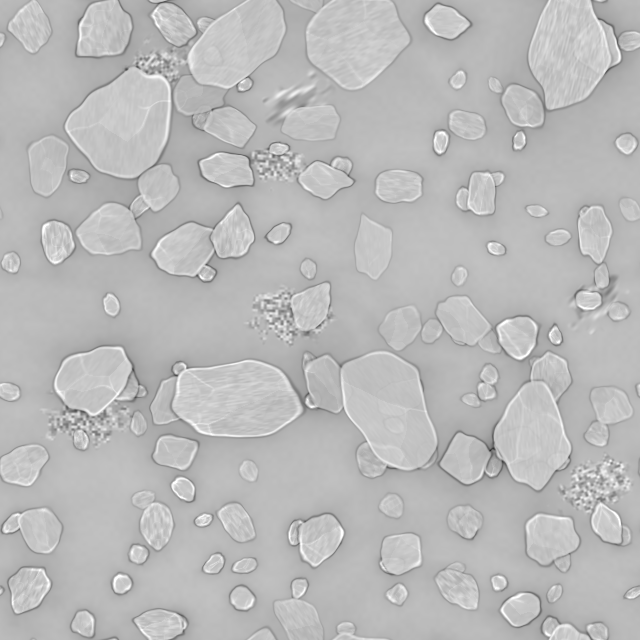
Reproduce this texture map procedurally as a Shadertoy shader.

```glsl
const float TAU = 6.2832;
const float GROUND = 0.737;
const float STONE = 0.787;

float hash(vec2 p) {
    vec3 q = fract(p.xyx * 0.1031);
    q += dot(q, q.yzx + 33.33);
    return fract((q.x + q.y) * q.z);
}

vec2 hash2(vec2 p) { return vec2(hash(p), hash(p + vec2(37.0, 91.0))); }

vec2 direction(float angle) { return vec2(cos(angle), sin(angle)); }

vec2 rotate(vec2 p, float angle) {
    vec2 d = direction(angle);
    return vec2(dot(p, d), d.x * p.y - d.y * p.x);
}

float bell(float x) { return exp(-x * x); }

// Value noise that repeats after the given period
float noise(vec2 p, float period) {
    vec2 i = floor(p), f = fract(p);
    f = f * f * (3.0 - 2.0 * f);
    vec2 a = mod(i, period), b = mod(i + 1.0, period);
    return mix(mix(hash(a), hash(vec2(b.x, a.y)), f.x),
               mix(hash(vec2(a.x, b.y)), hash(b), f.x), f.y);
}

float smoothMax(float a, float b, float k) {
    float h = max(k - abs(a - b), 0.0) / k;
    return max(a, b) + h * h * k * 0.25;
}

// Soft silt with faint drifting streaks
float ground(vec2 uv) {
    vec2 warp = vec2(noise(uv * 6.0, 6.0), noise(uv * 6.0 + 3.0, 6.0));
    float broad = noise(uv * 5.0 + warp, 5.0) - 0.5;
    float streak = noise(uv * vec2(16.0, 32.0) + warp * 5.0, 16.0) - 0.5;
    float fine = noise(uv * 128.0 + warp * 4.0, 128.0) - 0.5;
    return GROUND + 0.035 * broad + 0.026 * streak + 0.014 * fine;
}

// Irregular polygon, rounder for pebbles
float outline(vec2 p, float r, vec2 id) {
    float d = -r, soft = mix(0.6, 0.14, smoothstep(0.015, 0.05, r));
    for (int i = 0; i < 7; i++) {
        vec2 h = hash2(id + vec2(float(i) * 13.0, 5.0));
        float side = dot(p, direction(TAU * (float(i) + 0.8 * h.x) / 7.0));
        d = smoothMax(d, side - r * (mix(0.68, 1.0, h.y) + 0.25 * soft), r * soft);
    }
    return d;
}

// Tilted planes cut the top: returns face tone and ridge line
vec2 facets(vec2 p, float r, vec2 id, float width) {
    float low = r * 0.5, next = 1.0, tone = 0.6;
    for (int i = 0; i < 5; i++) {
        vec2 h = hash2(id + vec2(float(i) * 11.0, 43.0));
        float angle = TAU * (float(i) + h.x) / 5.0;
        float plane = r * mix(0.6, 1.15, h.y) - dot(p, direction(angle)) * mix(0.5, 1.1, h.x);
        if (plane < low) { next = low; low = plane; tone = h.y; }
        else next = min(next, plane);
    }
    return vec2(tone, 1.0 - smoothstep(0.0, width, next - low));
}

float stone(float shade, vec2 p, float r, vec2 id, float pixel) {
    if (length(p) > r * 2.6) return shade;
    vec2 look = hash2(id + 71.0);
    float strength = mix(0.25, 1.0, look.x), width = 0.0016 + r * 0.008;
    float fade = 1.0 - smoothstep(r * 1.2, r * 2.6, length(p));
    p = rotate(p, TAU * look.y);
    p.y *= mix(1.0, 1.6, hash(id + 29.0));
    vec2 wobble = vec2(noise(p / r * 3.0 + id, 256.0), noise(p / r * 3.0 + id + 9.0, 256.0)) - 0.5;
    vec2 q = p + wobble * r * 0.12;
    float d = outline(q, r, id);
    float light = smoothstep(0.25, 0.8, noise(p / r * 1.6 + id, 256.0));

    // Lit body with ridges, creases and grain
    vec2 face = facets(q, r, id, width * 1.6);
    float rough = hash(id + 83.0);
    rough *= rough;
    float grain = noise(p * vec2(110.0, 250.0) + id, 256.0) - 0.5;
    float blotch = noise(p / r * 4.0 + id + 5.0, 256.0) - 0.5;
    float crease = bell((noise(q / r * 2.5 + id + 17.0, 256.0) - 0.5) * 22.0);
    float rim = bell(d / width + 1.4);
    float body = STONE + 0.06 * (face.x - 0.5) + 0.03 * blotch + (0.025 + 0.16 * rough) * grain;
    body += strength * (0.1 * face.y * light + 0.07 * rough * crease + rim * mix(0.03, 0.25, light));

    // Contact line and soft halo
    float halo = 0.085 * exp(-max(d, 0.0) / (r * 0.45)) * fade;
    float contact = mix(0.21, 0.07, light) * bell(d / width - 0.9);
    float cover = (1.0 - smoothstep(-pixel, pixel, d)) * mix(0.75, 1.0, strength);
    return mix(shade - strength * (halo + contact), body, cover);
}

// Ragged patch of gravel or of long scratches
float debris(float shade, vec2 p, float size, vec2 id) {
    p = rotate(p, hash(id + 7.0) * 1.4 - 0.4);
    float edge = length(p * vec2(1.0, 1.5)) / size + 0.8 * (noise(p * 70.0 + id, 256.0) - 0.5);
    vec2 frequency = hash(id + 19.0) < 0.7 ? vec2(220.0, 250.0) : vec2(45.0, 170.0);
    float speck = noise(p * frequency + id, 256.0) - 0.5;
    return shade + 0.5 * speck * (1.0 - smoothstep(0.5, 1.0, edge));
}

// Jittered grid; kind 0 places stones, kind 1 places debris
float scatter(float shade, vec2 uv, float cells, float size, float density, float seed, int kind, float pixel) {
    for (int k = 0; k < 9; k++) {
        vec2 cell = floor(uv * cells) + vec2(k % 3, k / 3) - 1.0;
        vec2 wrapped = mod(cell, cells), id = wrapped + seed;
        float cluster = smoothstep(0.2, 0.7, noise(wrapped / cells * 5.0 + 0.5, 5.0));
        if (hash(id) > density * mix(0.5, 1.25, cluster)) continue;
        vec2 p = uv - (cell + 0.5 + 0.6 * (hash2(id + 3.0) - 0.5)) / cells;
        float r = size * mix(0.6, 1.0, hash(id + 59.0));
        shade = kind == 0 ? stone(shade, p, r, id, pixel) : debris(shade, p, r, id);
    }
    return shade;
}

void mainImage(out vec4 fragColor, in vec2 fragCoord) {
    vec2 uv = fragCoord / iResolution.y;
    float pixel = 1.0 / iResolution.y;
    float shade = ground(uv);
    shade = scatter(shade, uv, 5.0, 0.075, 0.22, 401.0, 1, pixel);
    shade = scatter(shade, uv, 20.0, 0.022, 0.2, 307.0, 0, pixel);
    shade = scatter(shade, uv, 9.0, 0.05, 0.52, 211.0, 0, pixel);
    shade = scatter(shade, uv, 4.0, 0.108, 0.46, 113.0, 0, pixel);
    fragColor = vec4(vec3(clamp(shade, 0.0, 1.0)), 1.0);
}
```
